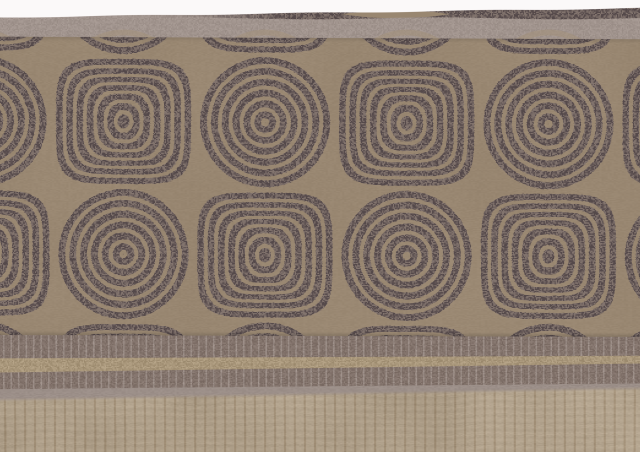
This pattern is drawn by a Shadertoy shader. Its source:

```glsl
const float SHEET_WIDTH = 7.68;              // canvas width in sheet units
const vec2 PITCH = vec2(1.70, 1.59);         // medallion spacing
const vec2 FIRST = vec2(1.48, 1.45);         // centre of the first medallion
const float TILT = 0.006;                    // rows sink slightly to the right
const float CIRCLE_RADIUS = 0.78;
const float CIRCLE_RING = 0.130;
const vec2 SQUARE_HALF = vec2(0.81, 0.75);
const float SQUARE_RING = 0.123;
const float RING_DUTY = 0.63;                // dark share of each ring
const float STRIPE_PITCH = 0.09;
const float RIB_PITCH = 0.12;
const float GRAIN = 68.0;                    // thread cells per unit

const vec3 PAPER = vec3(0.985, 0.975, 0.975);
const vec3 TAN = vec3(0.600, 0.530, 0.445);
const vec3 THREAD_DARK = vec3(0.33, 0.285, 0.29);
const vec3 THREAD_LIGHT = vec3(0.51, 0.455, 0.43);
const vec3 LILAC = vec3(0.63, 0.58, 0.555);
const vec3 BAND = vec3(0.51, 0.45, 0.42);
const vec3 GOLD = vec3(0.66, 0.59, 0.48);
const vec3 CREAM = vec3(0.69, 0.63, 0.545);

float hash(vec2 p) {
    return fract(sin(dot(p, vec2(127.1, 311.7))) * 43758.5453);
}

float noise(vec2 p) {
    vec2 i = floor(p), f = fract(p);
    f = f * f * (3.0 - 2.0 * f);
    return mix(mix(hash(i), hash(i + vec2(1, 0)), f.x),
               mix(hash(i + vec2(0, 1)), hash(i + vec2(1, 1)), f.x), f.y);
}

// Coverage of the region where d is positive
float cover(float d, float px) {
    return smoothstep(-0.7 * px, 0.7 * px, d);
}

// Signed distance to concentric dark rings, counted inward from the rim
float rings(float r, float rim, float pitch) {
    float t = (rim - r) / pitch;
    float d = abs(fract(t - 0.5 * RING_DUTY + 0.5) - 0.5) - 0.5 * RING_DUTY;
    return max(d * pitch, r - rim);
}

// Rounded square that softens into a tall oval at its centre
float squareRadius(vec2 q) {
    float size = smoothstep(0.05, 0.65, max(abs(q.x), abs(q.y)));
    float power = mix(2.0, 4.4, size);
    float aspect = mix(0.85, SQUARE_HALF.x / SQUARE_HALF.y, size);
    vec2 a = pow(abs(q * vec2(1.0, aspect)) + 1e-4, vec2(power));
    return pow(a.x + a.y, 1.0 / power);
}

float medallions(vec2 p) {
    vec2 g = (p - FIRST - vec2(0.0, TILT * p.x)) / PITCH;
    vec2 cell = floor(g + 0.5);
    vec2 q = (g - cell) * PITCH;
    q += 0.006 * (vec2(hash(cell), hash(cell + 7.0)) - 0.5);
    bool isSquare = mod(cell.x + cell.y, 2.0) < 0.5;
    return isSquare ? rings(squareRadius(q), SQUARE_HALF.x, SQUARE_RING)
                    : rings(length(q), CIRCLE_RADIUS, CIRCLE_RING);
}

// Thin vertical lines, one per pitch
float lines(float x, float pitch, float width, float px) {
    float d = abs(fract(x / pitch) - 0.5) * pitch;
    return cover(0.5 * width - d, px);
}

void mainImage(out vec4 fragColor, in vec2 fragCoord) {
    float px = SHEET_WIDTH / iResolution.x;
    vec2 p = vec2(fragCoord.x, iResolution.y - fragCoord.y) * px;
    float grain = noise(p * GRAIN);
    float fine = noise(p * GRAIN * vec2(0.6, 1.1) + 31.0);
    float cloud = noise(p * 1.7) - 0.5;
    vec3 thread = mix(THREAD_DARK, THREAD_LIGHT, smoothstep(0.1, 0.9, grain));

    // Main cloth with woven medallions
    vec3 col = TAN + 0.015 * cloud + 0.025 * (fine - 0.5);
    float d = medallions(p) + 0.012 * (fine - 0.5);
    col = mix(col, thread, cover(-d, px));

    // Lower border: two striped bands around a gold strip
    float bandTop = 4.02 + 0.003 * p.x;
    float goldTop = 4.30 - 0.004 * p.x;
    float goldEnd = 4.47 - 0.014 * p.x;
    float bandEnd = 4.67 - 0.009 * p.x;
    float sheerTop = 4.80 - 0.018 * p.x;
    float stripe = lines(p.x, STRIPE_PITCH, 0.018, px);
    vec3 band = mix(BAND, LILAC, 0.75 * stripe) + 0.10 * (grain - 0.5);
    col *= 1.0 - 0.12 * smoothstep(0.06, 0.0, abs(p.y - bandTop));
    col = mix(col, band, cover(p.y - bandTop, px));
    col = mix(col, GOLD + 0.12 * (grain - 0.5), cover(p.y - goldTop, px));
    col = mix(col, band, cover(p.y - goldEnd, px));
    col = mix(col, LILAC - 0.02 + 0.04 * (fine - 0.5), cover(p.y - bandEnd, px));

    // Ribbed sheer cloth at the bottom
    float rib = lines(p.x + 0.01 * cloud, RIB_PITCH, 0.025, px);
    float weft = sin(p.y * 75.0 + 4.0 * cloud);
    vec3 sheer = CREAM + 0.05 * cloud + 0.012 * weft + 0.04 * (fine - 0.5);
    sheer -= rib * vec3(0.06, 0.07, 0.08);
    col = mix(col, sheer, smoothstep(-0.03, 0.03, p.y - sheerTop));

    // Turned top hem with faint arcs from its reverse side
    float hem = 0.44 + 0.004 * p.x;
    float column = (fract((p.x - FIRST.x) / PITCH.x + 0.5) - 0.5) * PITCH.x;
    float arc = abs(length(vec2(column, p.y - 1.10)) - 0.71);
    vec3 lilac = LILAC + 0.07 * (grain - 0.5);
    lilac = mix(lilac, TAN + 0.04, 0.6 * cover(0.035 - arc, px));
    col *= 1.0 - 0.08 * smoothstep(0.06, 0.0, abs(p.y - hem));
    col = mix(col, lilac, cover(hem - p.y, px));

    // Dark fold along the upper right, then bare paper
    float fold = 0.22 + 0.012 * sin(p.x * 2.1);
    float lens = 0.05 - abs(p.y - 0.17) - 0.12 * pow(p.x - 4.75, 2.0);
    vec3 foldColor = mix(thread, TAN, cover(lens, px));
    col = mix(col, foldColor, cover(fold - p.y, px) * smoothstep(1.7, 3.6, p.x));
    float paperEdge = 0.21 - 0.0145 * p.x + 0.006 * sin(p.x * 3.0);
    col = mix(col, PAPER, cover(paperEdge - p.y, px));

    fragColor = vec4(col, 1.0);
}
```
